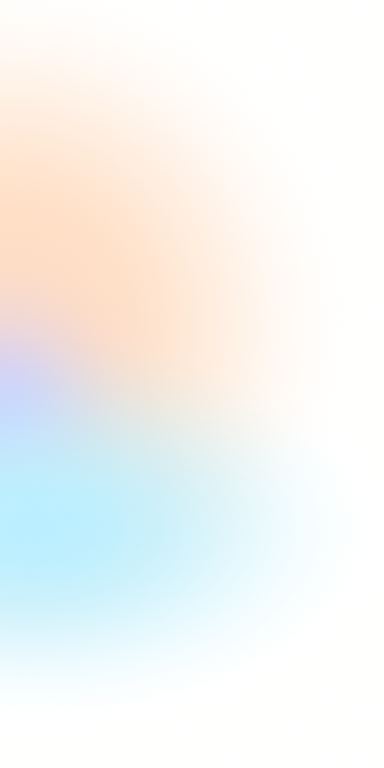
Reproduce this background procedurally as a Shadertoy shader.

```glsl
// Soft peach, lavender and cyan glows fading into white from the left edge.

// Blurred ellipse: 1 at the core, 0 beyond the outer limit
float glow(vec2 p, vec2 center, vec2 radius, float inner, float outer) {
    return 1.0 - smoothstep(inner, outer, length((p - center) / radius));
}

// Sine hash for fine dithering
float hash(vec2 p) {
    return fract(sin(dot(p, vec2(12.9898, 78.233))) * 43758.5453);
}

void mainImage(out vec4 fragColor, in vec2 fragCoord) {
    // Canvas spans 0..1 across and 0..2 upward
    vec2 p = fragCoord / iResolution.xy * vec2(1.0, 2.0);
    vec3 color = vec3(1.0, 1.0, 0.998);

    // Large peach disc
    float peach = glow(p, vec2(0.0, 1.15), vec2(1.0), 0.2, 0.94);
    color = mix(color, vec3(1.0, 0.87, 0.765), peach);

    // Small lavender haze where the two glows meet
    vec2 toHaze = p - vec2(0.0, 0.93);
    float haze = exp(-19.0 * dot(toHaze, toHaze));
    color = mix(color, vec3(0.82, 0.80, 0.99), haze);

    // Wide cyan ellipse
    float cyan = glow(p, vec2(0.08, 0.63), vec2(0.49, 0.28), 0.1, 1.9);
    color = mix(color, vec3(0.735, 0.938, 1.0), cyan);

    // Dither against banding
    color += (hash(fragCoord) - 0.5) / 255.0;
    fragColor = vec4(clamp(color, 0.0, 1.0), 1.0);
}
```
